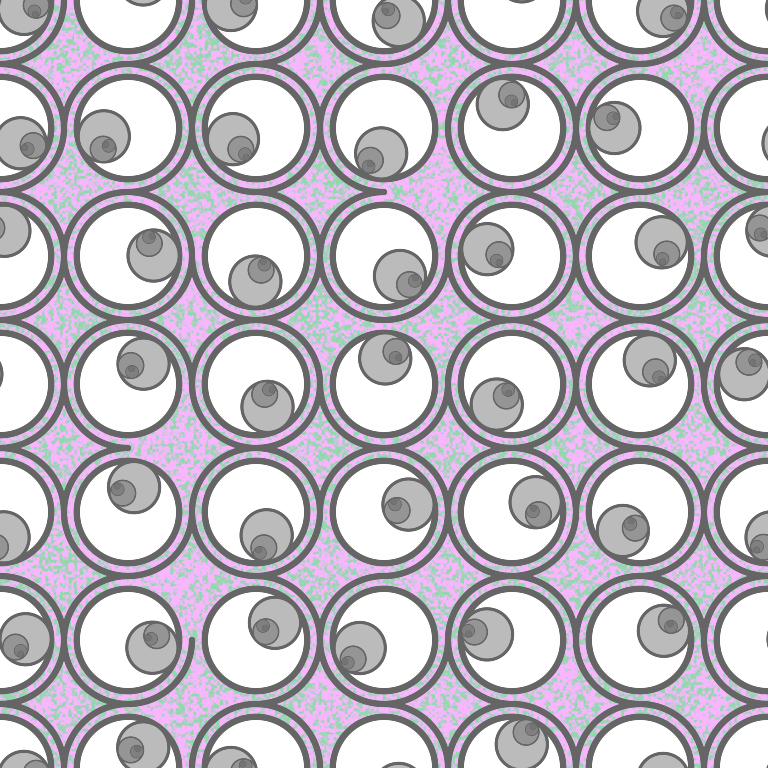
Write a three.js fragment shader that draws this pattern.

```glsl
varying vec2 vUv;

#define REPEATS 6.0
#define EYE_RADIUS 0.4
#define LINE_HALF 0.025
#define ARC_DROP 0.2
#define GRAIN_CELLS 264.0
#define LINE_COLOR vec3(0.395)
#define PINK vec3(0.98, 0.71, 1.0)
#define GREEN vec3(0.56, 0.85, 0.67)

const float TAU = 6.28318;

float hash(vec2 p) {
  return fract(sin(dot(p, vec2(12.9898, 78.233))) * 43758.5453);
}

// Value noise that wraps after "cells" lattice steps
float wrappedNoise(vec2 uv, float cells) {
  vec2 p = uv * cells;
  vec2 i = floor(p);
  vec2 f = fract(p);
  f = f * f * (3.0 - 2.0 * f);
  vec2 a = mod(i, cells);
  vec2 b = mod(i + 1.0, cells);
  return mix(mix(hash(a), hash(vec2(b.x, a.y)), f.x),
             mix(hash(vec2(a.x, b.y)), hash(b), f.x), f.y);
}

// Coverage of a shape from its signed distance
float cover(float d, float px) {
  return 1.0 - smoothstep(-0.5 * px, 0.5 * px, d);
}

// Distance to a quarter circle of radius 0.5 in the positive quadrant
float quarterArc(vec2 q) {
  if (min(q.x, q.y) > 0.0) return abs(length(q) - 0.5);
  return min(length(q - vec2(0.5, 0.0)), length(q - vec2(0.0, 0.5)));
}

// Round-capped arcs about the tile corners, some left out at random
float arcDistance(vec2 p) {
  float d = 1.0;
  vec2 base = floor(p - 0.5);
  for (int t = 0; t < 4; t++) {
    vec2 tile = base + vec2(mod(float(t), 2.0), floor(float(t) / 2.0));
    vec2 id = mod(tile, REPEATS);
    for (int c = 0; c < 4; c++) {
      vec2 corner = vec2(mod(float(c), 2.0), floor(float(c) / 2.0));
      if (hash(id + 7.3 * float(c) + 3.1) < ARC_DROP) continue;
      d = min(d, quarterArc((p - tile - corner) * (1.0 - 2.0 * corner)));
    }
  }
  return d;
}

// Speckled ground
vec3 ground(vec2 uv) {
  float grain = 0.65 * wrappedNoise(uv, GRAIN_CELLS)
              + 0.35 * wrappedNoise(uv + 0.37, GRAIN_CELLS * 2.0);
  grain += 0.12 * (wrappedNoise(uv, 30.0) - 0.5);
  return mix(PINK, GREEN, smoothstep(0.36, 0.76, grain));
}

// Nested discs, each half the size of its parent and touching its rim
vec3 nestedDiscs(vec3 color, vec2 q, vec2 id, float px) {
  float radius = EYE_RADIUS;
  float halfWidth = LINE_HALF;
  float shade = 1.0;
  for (int k = 0; k < 5; k++) {
    float d = length(q) - radius;
    color = mix(color, mix(LINE_COLOR, vec3(1.0), shade), cover(d, px));
    color = mix(color, LINE_COLOR, cover(abs(d) - halfWidth, px));
    float angle = TAU * hash(id + 5.7 * float(k) + 1.9);
    radius *= 0.5;
    halfWidth *= 0.5;
    shade *= 0.56;
    q -= radius * vec2(cos(angle), sin(angle));
  }
  return color;
}

void main() {
  vec2 p = vUv * REPEATS;
  float px = max(fwidth(p.x), fwidth(p.y));
  vec2 center = floor(p + 0.5);

  vec3 color = ground(vUv);
  color = mix(color, LINE_COLOR, cover(arcDistance(p) - LINE_HALF, px));
  color = nestedDiscs(color, p - center, mod(center, REPEATS), px);
  gl_FragColor = vec4(color, 1.0);
}
```
